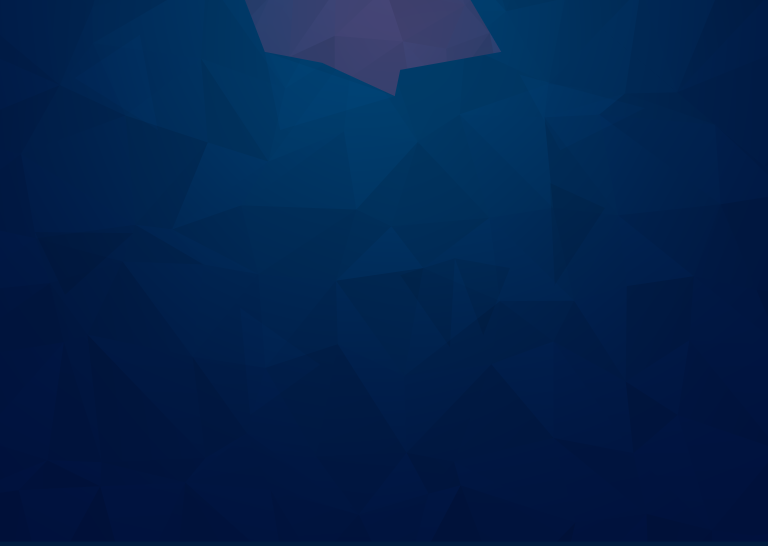
Give the GLSL for this background, as a WebGL 2 fragment shader.

```glsl
#version 300 es
precision highp float;
uniform vec2 u_resolution;
out vec4 fragColor;

vec2 hash2(vec2 p) {
  vec3 q = fract(vec3(p.xyx) * vec3(0.1031, 0.103, 0.0973));
  q += dot(q, q.yzx + 33.33);
  return fract((q.xx + q.yz) * q.zy);
}

float cross2(vec2 a, vec2 b) { return a.x * b.y - a.y * b.x; }

// Signed distance to the line a-b, positive on its left
float side(vec2 p, vec2 a, vec2 b) {
  return cross2(normalize(b - a), p - a);
}

// Smooth coverage of a triangle with either winding
float triangle(vec2 p, vec2 a, vec2 b, vec2 c, float px) {
  float winding = sign(cross2(b - a, c - a));
  float d = min(min(side(p, a, b) * winding, side(p, b, c) * winding), side(p, c, a) * winding);
  return clamp(0.5 + d / px, 0.0, 1.0);
}

vec2 vertex(vec2 cell) { return cell + 0.5 + 0.74 * (hash2(cell + 57.0) - 0.5); }

// Jittered triangle mesh: xy = facet centre, z = facet shade
vec3 facets(vec2 p, float size, float px) {
  vec2 q = p / size, home = floor(q);
  vec4 sum = vec4(0.0);
  for (int k = 0; k < 18; k++) {
    int n = k / 2;
    vec2 cell = home + vec2(n % 3, n / 3) - 1.0;
    // Flip the diagonal of some cells
    float flip = step(0.5, hash2(cell + 131.0).x);
    vec2 o = vec2(flip, 0.0), e = vec2(1.0 - flip, 0.0);
    vec2 a = vertex(cell + (k % 2 == 0 ? o : e + vec2(0, 1)));
    vec2 b = vertex(cell + e);
    vec2 c = vertex(cell + o + vec2(0, 1));
    float w = triangle(q, a, b, c, px / size);
    vec2 mid = (a + b + c) / 3.0;
    vec2 rnd = hash2(cell + 19.0 * float(k % 2) + 7.0) - 0.5;
    float shade = rnd.x + 0.6 * dot(rnd.yx, q - mid);
    sum += w * vec4(mid * size, shade, 1.0);
  }
  return sum.xyz / max(sum.w, 0.001);
}

// Signed distance to the crown polygon hanging from the top edge
float crown(vec2 p) {
  const vec2 v[7] = vec2[7](vec2(0.441, 1.02), vec2(0.485, 0.905), vec2(0.59, 0.885),
    vec2(0.723, 0.824), vec2(0.733, 0.872), vec2(0.918, 0.905), vec2(0.85, 1.02));
  float d = 10.0, s = 1.0;
  for (int i = 0; i < 7; i++) {
    vec2 a = v[i], e = v[(i + 6) % 7] - a, w = p - a;
    d = min(d, length(w - e * clamp(dot(w, e) / dot(e, e), 0.0, 1.0)));
    bvec3 c = bvec3(w.y >= 0.0, w.y < e.y, e.x * w.y > e.y * w.x);
    if (all(c) || !any(c)) s = -s;
  }
  return s * d;
}

// Larger translucent shards: the first four darken, the rest lighten
float shards(vec2 p, float px) {
  const vec2 v[24] = vec2[24](
    vec2(0.733, 0.496), vec2(0.833, 0.527), vec2(0.824, 0.364),
    vec2(0.833, 0.527), vec2(0.934, 0.509), vec2(0.885, 0.386),
    vec2(1.007, 0.665), vec2(1.108, 0.619), vec2(1.016, 0.478),
    vec2(0.064, 0.575), vec2(0.244, 0.573), vec2(0.119, 0.46),
    vec2(0.44, 0.436), vec2(0.458, 0.24), vec2(0.586, 0.332),
    vec2(0.256, 0.936), vec2(0.289, 0.762), vec2(0.137, 0.857),
    vec2(0.513, 0.762), vec2(0.485, 0.905), vec2(0.723, 0.824),
    vec2(0.952, 0.863), vec2(1.181, 0.802), vec2(1.026, 0.725));
  float tone = 0.0;
  for (int i = 0; i < 8; i++)
    tone += (i < 4 ? -0.07 : 0.05) * triangle(p, v[3 * i], v[3 * i + 1], v[3 * i + 2], px);
  return tone;
}

void main() {
  vec2 p = gl_FragCoord.xy / u_resolution.y;
  float px = 1.0 / u_resolution.y;

  // Blue glow falling off from the top centre, broken into facets
  vec3 f = facets(p, 0.135, px);
  vec2 r = mix(p, f.xy, 0.35) - vec2(0.7, 0.95);
  vec3 color = mix(vec3(0.0, 0.06, 0.225), vec3(0.0, 0.245, 0.425), exp(-2.8 * dot(r, r)));
  color *= 1.0 + 0.1 * f.z + shards(p, px);

  // Violet crown with finer facets
  vec3 g = facets(p + 0.03, 0.09, px);
  vec2 t = mix(p, g.xy - 0.03, 0.5) - vec2(0.71, 0.97);
  vec3 violet = mix(vec3(0.13, 0.235, 0.415), vec3(0.26, 0.26, 0.445), exp(-25.0 * dot(t, t)));
  violet *= 1.0 + 0.08 * g.z;
  color = mix(color, violet, clamp(0.5 - crown(p) / px, 0.0, 1.0));

  // Thin lighter strip along the bottom
  color = mix(color, vec3(0.0, 0.11, 0.25), clamp(0.5 + (0.008 - p.y) / px, 0.0, 1.0));
  fragColor = vec4(color, 1.0);
}
```
